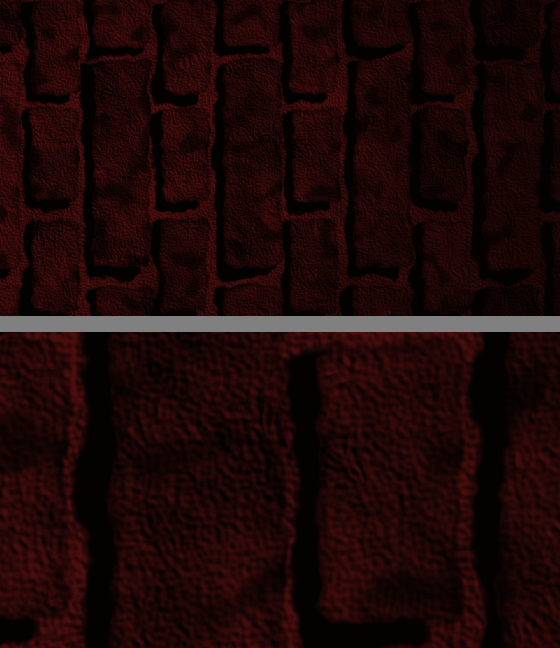
Top: the whole. Bottom: its middle third, enlarged.
A Shadertoy shader for this texture:

```glsl
const float COLUMN_PITCH = 0.205;          // lengths are in canvas heights
const float FIRST_COLUMN = 0.177;
const float LONG_SHIFT = 0.006;
const vec2 ROW_PITCH = vec2(0.350, 0.706);   // short, long
const vec2 ROW_CENTRE = vec2(0.507, 0.477);
const vec2 SHORT_HALF = vec2(0.073, 0.146);
const vec2 LONG_HALF = vec2(0.088, 0.326);
const float CORNER_RADIUS = 0.022;
const float EDGE_SOFTNESS = 0.005;
const float EDGE_WEAR = 0.017;
const float PLACE_JITTER = 0.012;
const vec2 SHADOW_OFFSET = vec2(0.031, 0.034);
const float SIDE_DROP = 0.004;
const vec2 LIGHT_STEP = vec2(0.0024, 0.0026);
const float RELIEF_STRENGTH = 1.9;
const float BRICK_LIGHT = 0.49;
const float MORTAR_LIGHT = 0.70;
const vec3 SHADOW_COLOUR = vec3(0.010, 0.006, 0.002);
const vec3 LIT_COLOUR = vec3(0.250, 0.045, 0.045);

vec2 hash2(vec2 cell) {
    vec3 q = fract(cell.xyx * vec3(0.1031, 0.1030, 0.0973));
    q += dot(q, q.yzx + 33.33);
    return fract((q.xx + q.yz) * q.zy);
}

float cornerSlope(vec2 cell, vec2 corner, vec2 f) {
    float angle = 6.2832 * hash2(cell + corner).x;
    return dot(vec2(cos(angle), sin(angle)), f - corner);
}

float gradientNoise(vec2 p) {
    vec2 cell = floor(p), f = fract(p);
    vec2 u = f * f * f * (f * (f * 6.0 - 15.0) + 10.0);
    float low = mix(cornerSlope(cell, vec2(0, 0), f), cornerSlope(cell, vec2(1, 0), f), u.x);
    float high = mix(cornerSlope(cell, vec2(0, 1), f), cornerSlope(cell, vec2(1, 1), f), u.x);
    return mix(low, high, u.y);
}

// Ragged outlines: bend the plane before measuring distances
vec2 wear(vec2 p) {
    vec2 broad = vec2(gradientNoise(p * 13.0), gradientNoise(p * 13.0 + 41.0));
    vec2 fine = vec2(gradientNoise(p * 46.0 + 17.0), gradientNoise(p * 46.0 + 73.0));
    return p + EDGE_WEAR * (broad + 0.5 * fine);
}

// Signed distance to the brick of this cell; columns alternate short and long
float brickDistance(vec2 p, out vec2 id) {
    id.x = floor((p.x - FIRST_COLUMN) / COLUMN_PITCH + 0.5);
    float isLong = mod(id.x, 2.0);
    float pitch = mix(ROW_PITCH.x, ROW_PITCH.y, isLong);
    float middle = mix(ROW_CENTRE.x, ROW_CENTRE.y, isLong);
    id.y = floor((p.y - middle) / pitch + 0.5);

    vec2 centre = vec2(FIRST_COLUMN + id.x * COLUMN_PITCH + isLong * LONG_SHIFT,
                       middle + id.y * pitch);
    centre += PLACE_JITTER * (hash2(id + 57.0) - 0.5);
    vec2 halfSize = mix(SHORT_HALF, LONG_HALF, isLong);
    vec2 q = abs(p - centre) - halfSize + CORNER_RADIUS;
    return length(max(q, 0.0)) + min(max(q.x, q.y), 0.0) - CORNER_RADIUS;
}

// Wrinkled clay on bricks, sandy grain on mortar
float relief(vec2 p, float face) {
    vec2 bent = p + 0.03 * vec2(gradientNoise(p * 16.0 + 5.0), gradientNoise(p * 21.0 + 87.0));
    float lumps = gradientNoise(p * 26.0);
    float wrinkles = -abs(gradientNoise(bent * vec2(58.0, 36.0) + 29.0));
    wrinkles *= 0.7 + 1.2 * gradientNoise(p * 8.0 + 51.0);
    float grain = gradientNoise(p * 136.0 + 11.0);
    return 0.40 * lumps + mix(0.10, 0.55, face) * wrinkles + mix(0.34, 0.25, face) * grain;
}

void mainImage(out vec4 fragColor, in vec2 fragCoord) {
    vec2 p = fragCoord / iResolution.y;
    vec2 uv = fragCoord / iResolution.xy;
    vec2 worn = wear(p);
    float edge = max(EDGE_SOFTNESS, 1.0 / iResolution.y);

    // Brick faces, with deep shadows along their left and lower sides
    vec2 id, casterId;
    float d = brickDistance(worn, id);
    float face = smoothstep(edge, -edge, d);
    vec2 reach = SHADOW_OFFSET * (1.0 + 0.9 * gradientNoise(p * 9.0 + 63.0));
    float casterD = min(brickDistance(worn + reach, casterId),
                        brickDistance(worn + vec2(reach.x, SIDE_DROP), casterId));
    float shadow = smoothstep(1.4 * edge, -edge, casterD) * (1.0 - face);

    // Raking light from the upper right
    float slope = relief(p, face) - relief(p + LIGHT_STEP, face);
    float brickTone = BRICK_LIGHT * mix(0.72, 1.25, hash2(id + 9.0).y);
    float light = mix(MORTAR_LIGHT, brickTone, face);
    light += 0.24 * gradientNoise(p * 4.5 + 31.0) + 0.22 * gradientNoise(p * 11.0 + 31.0);
    light += RELIEF_STRENGTH * slope;

    // Sooty patches and dim brick rims
    float soot = smoothstep(0.08, 0.42, gradientNoise(worn * 14.0 + 95.0));
    light *= 1.0 - face * (0.6 * soot + 0.35 * smoothstep(-0.014, 0.0, d));

    // Light fades towards the right and the canvas rim
    light *= mix(1.28, 0.66, smoothstep(0.35, 1.0, uv.x));
    light *= 1.0 - 0.2 * pow(abs(2.0 * uv.y - 1.0), 3.0);
    light *= 1.0 - 0.99 * shadow;

    vec3 colour = mix(SHADOW_COLOUR, LIT_COLOUR, clamp(light, 0.0, 1.15));
    fragColor = vec4(colour, 1.0);
}
```
